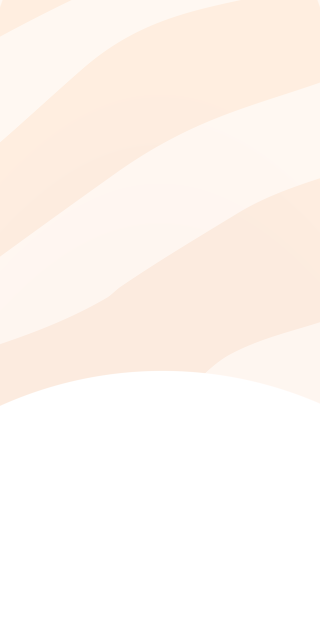
This background is drawn by a WebGL 1 fragment shader. Its source:

```glsl
precision highp float;

uniform vec2 u_resolution;

const vec3 PEACH_TOP = vec3(1.0, 0.933, 0.878);
const vec3 PEACH_LOW = vec3(0.988, 0.922, 0.875);
const vec3 CREAM_TOP = vec3(1.0, 0.973, 0.949);
const vec3 CREAM_LOW = vec3(0.998, 0.965, 0.943);
const vec3 WHITE = vec3(1.0);

const vec2 HILL_APEX = vec2(0.508, 1.159);
const float HILL_RADIUS = 1.234;
const vec2 SHADE_RANGE = vec2(0.15, 0.75);
const float SHADE_BEND = 1.1;
const vec2 CORNER_CUT = vec2(0.009, 0.025);

// Cubic between two knots (x, depth, slope), straight beyond them
float curve(float x, vec3 a, vec3 b) {
  float span = b.x - a.x;
  float cx = clamp(x, a.x, b.x);
  float t = (cx - a.x) / span;
  float s = t * t * (3.0 - 2.0 * t);
  float u = 1.0 - t;
  float bend = span * t * u * (a.z * u - b.z * t);
  float slope = x < a.x ? a.z : b.z;
  return mix(a.y, b.y, s) + bend + (x - cx) * slope;
}

// Stripe borders, from the top of the canvas downwards
float cornerEdge(float x) {
  return curve(x, vec3(0.0, 0.1146, -0.54), vec3(0.224, 0.0, -0.48));
}

float upperEdge(float x) {
  vec3 k = vec3(0.26, 0.2135, -0.87);
  if (x < k.x) return curve(x, vec3(0.0, 0.445, -0.87), k);
  return curve(x, k, vec3(0.78, -0.006, -0.22));
}

float middleEdge(float x) {
  vec3 k1 = vec3(0.365, 0.539, -0.71);
  vec3 k2 = vec3(0.65, 0.38, -0.42);
  if (x < k1.x) return curve(x, vec3(0.0, 0.802, -0.73), k1);
  if (x < k2.x) return curve(x, k1, k2);
  return curve(x, k2, vec3(1.0, 0.258, -0.35));
}

float lowerEdge(float x) {
  vec3 k1 = vec3(0.333, 0.931, -0.58);
  vec3 k2 = vec3(0.377, 0.896, -0.68);
  vec3 k3 = vec3(0.74, 0.668, -0.61);
  if (x < k1.x) return curve(x, vec3(0.0, 1.0755, -0.34), k1);
  if (x < k2.x) return curve(x, k1, k2);
  if (x < k3.x) return curve(x, k2, k3);
  return curve(x, k3, vec3(1.0, 0.557, -0.33));
}

float bottomEdge(float x) {
  vec3 k = vec3(0.72, 1.107, -0.53);
  if (x < k.x) return curve(x, vec3(0.635, 1.172, -0.95), k);
  return curve(x, k, vec3(1.0, 1.007, -0.32));
}

// Smooth coverage of the positive side of a distance
float cover(float d, float pixel) {
  return smoothstep(-pixel, pixel, d);
}

void main() {
  // Canvas width is 1, height is 2, depth grows downwards
  vec2 uv = gl_FragCoord.xy / u_resolution;
  vec2 p = vec2(uv.x, 2.0 - 2.0 * uv.y);
  float pixel = 0.7 * max(1.0 / u_resolution.x, 2.0 / u_resolution.y);

  // Alternating stripes
  float stripe = cover(p.y - cornerEdge(p.x), pixel)
               - cover(p.y - upperEdge(p.x), pixel)
               + cover(p.y - middleEdge(p.x), pixel)
               - cover(p.y - lowerEdge(p.x), pixel)
               + cover(p.y - bottomEdge(p.x), pixel);

  // Lightly trimmed top corners
  float side = 0.5 - abs(p.x - 0.5);
  float corner = 1.0 - smoothstep(0.6, 1.2, side / CORNER_CUT.x + p.y / CORNER_CUT.y);
  stripe = max(clamp(stripe, 0.0, 1.0), corner);

  // Faint arched shading
  float fromCenter = p.x - 0.5;
  float shadeDepth = p.y - SHADE_BEND * fromCenter * fromCenter;
  float shade = smoothstep(SHADE_RANGE.x, SHADE_RANGE.y, shadeDepth);
  vec3 peach = mix(PEACH_TOP, PEACH_LOW, shade);
  vec3 cream = mix(CREAM_TOP, CREAM_LOW, shade);
  vec3 color = mix(peach, cream, stripe);

  // White hill
  vec2 hillCenter = HILL_APEX + vec2(0.0, HILL_RADIUS);
  float arc = HILL_RADIUS - length(p - hillCenter);
  float hill = max(cover(arc, pixel), step(hillCenter.y - 0.6, p.y));
  color = mix(color, WHITE, hill);

  gl_FragColor = vec4(color, 1.0);
}
```
